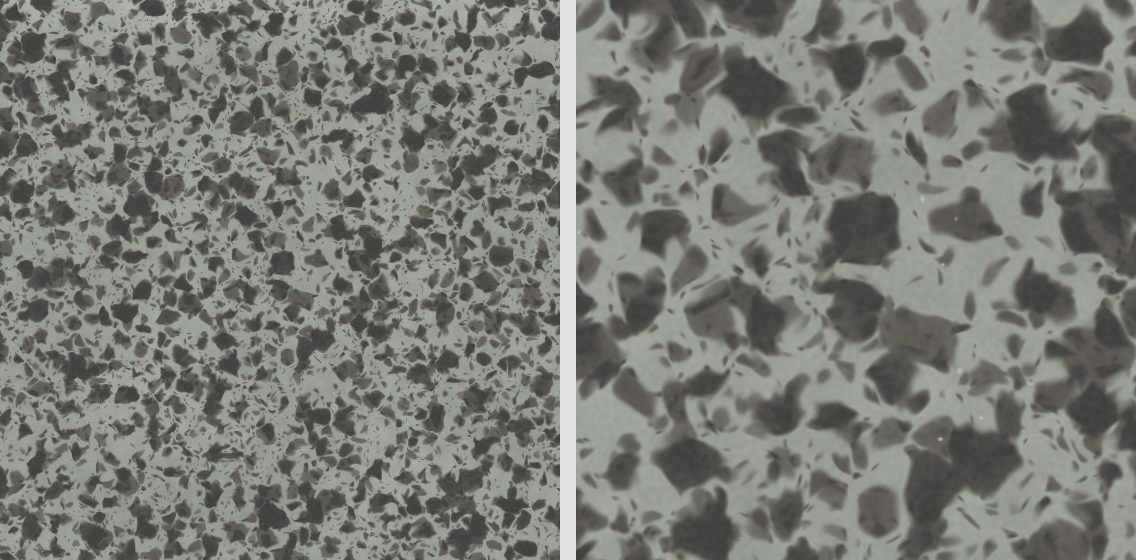
Left: the whole. Right: its middle third, enlarged.
This texture is drawn by a three.js fragment shader. Its source:

```glsl
// Speckled stoneware: soft charcoal spots on a pale grey-green glaze.
// Jittered cells scatter translucent spots at four sizes; overlaps darken and
// merge into clumps, and gradient noise bends outlines and mottles the glaze.

varying vec2 vUv;

const vec3 GLAZE = vec3(0.605, 0.628, 0.598);
const vec3 BROWN = vec3(0.385, 0.372, 0.350);
const vec3 CHARCOAL = vec3(0.262, 0.262, 0.254);
const vec3 FLECK = vec3(0.80, 0.81, 0.75);
const float TAU = 6.2831853;

vec3 hash3(vec2 p) {
  vec3 q = fract(p.xyx * vec3(0.1031, 0.1030, 0.0973));
  q += dot(q, q.yxz + 33.33);
  return fract((q.xxy + q.yzz) * q.zyx);
}

vec2 gradientAt(vec2 corner) {
  float angle = TAU * hash3(corner + 57.0).x;
  return vec2(cos(angle), sin(angle));
}

// Gradient noise, roughly -0.6 to 0.6
float gradientNoise(vec2 p) {
  vec2 i = floor(p);
  vec2 f = p - i;
  vec2 u = f * f * f * (f * (f * 6.0 - 15.0) + 10.0);
  vec2 e = vec2(1.0, 0.0);
  float a = dot(gradientAt(i), f);
  float b = dot(gradientAt(i + e.xy), f - e.xy);
  float c = dot(gradientAt(i + e.yx), f - e.yx);
  float d = dot(gradientAt(i + e.xx), f - e.xx);
  return mix(mix(a, b, u.x), mix(c, d, u.x), u.y);
}

vec2 warp(vec2 p, float frequency, float amount) {
  vec2 q = p * frequency;
  return p + amount * vec2(gradientNoise(q + 11.0), gradientNoise(q + 83.0));
}

// Distance to a slightly stretched spot
float spotDistance(vec2 offset, float angle, float stretch) {
  vec2 axis = vec2(cos(angle), sin(angle));
  vec2 local = vec2(dot(offset, axis), dot(offset, vec2(-axis.y, axis.x)));
  return length(local * vec2(1.0 / stretch, stretch));
}

// Ink of one size of spots; radii are in cells, softness in canvas units
float spotLayer(vec2 p, float cells, vec2 radii, vec2 opacities,
                float presence, float softness, float seed) {
  vec2 grid = p * cells + seed;
  vec2 home = floor(grid);
  float soft = softness * cells;
  float clear = 1.0;
  for (int y = -1; y <= 1; y++) {
    for (int x = -1; x <= 1; x++) {
      vec2 cell = home + vec2(float(x), float(y));
      vec3 place = hash3(cell + seed);
      vec3 look = hash3(cell + seed + 191.0);
      float cluster = 0.8 * gradientNoise((cell - seed) / cells * 8.0 + seed);
      float radius = mix(radii.x, radii.y, look.x);
      float d = spotDistance(grid - cell - place.xy, TAU * look.y,
                             mix(1.0, 1.25, look.z));
      float body = 1.0 - smoothstep(radius - soft, radius + soft, d);
      float core = mix(1.0, 0.82, clamp(d / radius, 0.0, 1.0));
      float opacity = mix(opacities.x, opacities.y, fract(look.z * 7.0 + look.x));
      clear *= 1.0 - body * core * opacity * step(place.z, presence + cluster);
    }
  }
  return 1.0 - clear;
}

vec3 inkColor(vec3 base, float ink) {
  vec3 stained = mix(base, BROWN, smoothstep(0.0, 1.0, ink / 0.65) * 0.5
                                  + 0.5 * min(ink / 0.65, 1.0));
  return mix(stained, CHARCOAL, smoothstep(0.55, 0.95, ink));
}

void main() {
  vec2 broad = warp(vUv, 32.0, 0.012);
  vec2 fine = warp(broad, 85.0, 0.005);

  // Four spot sizes, from clumps to specks
  float clumps = spotLayer(fine, 23.0, vec2(0.24, 0.48), vec2(0.65, 1.0), 0.56, 0.0032, 17.0);
  float spots = spotLayer(fine, 36.0, vec2(0.24, 0.44), vec2(0.55, 0.95), 0.60, 0.0029, 43.0);
  float dots = spotLayer(fine, 62.0, vec2(0.20, 0.38), vec2(0.45, 0.80), 0.62, 0.0023, 71.0);
  float specks = spotLayer(fine, 112.0, vec2(0.16, 0.32), vec2(0.30, 0.65), 0.45, 0.0016, 97.0);
  float ink = 1.0 - (1.0 - clumps) * (1.0 - spots) * (1.0 - dots) * (1.0 - specks);

  // Mottled glaze, a little lighter along the top
  float mottle = 0.045 * gradientNoise(vUv * 5.0) + 0.04 * gradientNoise(vUv * 38.0);
  vec3 glaze = GLAZE + mottle + 0.05 * smoothstep(0.9, 1.0, vUv.y);
  vec3 color = inkColor(glaze, ink);

  // Fine grain and rare bright flecks
  float grain = gradientNoise(vUv * 210.0) + 0.6 * gradientNoise(vUv * 390.0);
  color += 0.028 * grain;
  float flecks = spotLayer(vUv, 44.0, vec2(0.03, 0.07), vec2(0.25, 0.9), -0.08, 0.0009, 131.0);
  color = mix(color, FLECK, flecks);

  gl_FragColor = vec4(color, 1.0);
}
```
